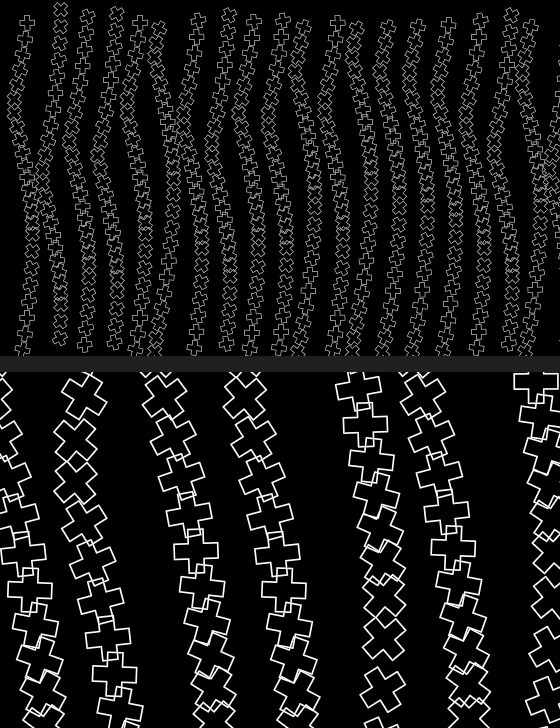
Top, the full canvas; bottom, a detail of the centre.
A Shadertoy shader for this pattern:

```glsl
// Thin outlined plus signs turning as they swing down twenty wavy columns on black.

// Row at which each column reaches its leftmost swing
const float turnRow[20] = float[20](
    5.5, 10.5, 8.0, 9.0, 5.5, 1.8, 6.5, 8.5, 6.0, 6.5,
    3.0, 5.5, 1.8, 3.0, 3.5, 4.5, 6.5, 8.5, 3.5, 10.0);

// Signed distance to a plus: arm.x is its half length, arm.y its half width
float plusDistance(vec2 p, vec2 arm) {
    p = abs(p);
    if (p.y > p.x) p = p.yx;
    vec2 q = p - arm;
    float side = max(q.x, q.y);
    vec2 w = side > 0.0 ? q : vec2(arm.y - p.x, -side);
    return sign(side) * length(max(w, 0.0));
}

// Share of a pixel covered by a thin line at distance d
float lineCoverage(float d, float halfWidth, float pixel) {
    float upper = min(halfWidth, d + 0.5 * pixel);
    float lower = max(-halfWidth, d - 0.5 * pixel);
    return max(upper - lower, 0.0) / pixel;
}

void mainImage(out vec4 fragColor, in vec2 fragCoord) {
    // One unit is the column pitch; y runs down from the top edge
    float pixel = 19.84 / iResolution.x;
    vec2 p = vec2(fragCoord.x, iResolution.y - fragCoord.y) * pixel;

    const float rowPitch = 0.4974;
    const float top = 0.336;
    int nearColumn = int(floor(p.x));
    int nearRow = int(floor((p.y - top) / rowPitch));
    float ink = 0.0;

    // Only the neighbouring columns and rows can reach this point
    for (int column = max(nearColumn - 1, 0); column <= min(nearColumn, 19); column++) {
        for (int row = max(nearRow - 2, 0); row <= min(nearRow + 1, 23); row++) {
            // The swing folds a rotating arm into one quadrant
            float angle = 0.15 * (float(row) - turnRow[column]);
            vec2 swing = 0.7 * abs(vec2(sin(angle), cos(angle)));
            vec2 center = vec2(float(column) + 0.452, top + rowPitch * float(row)) + swing;

            // Each plus turns with its arm
            float turn = angle + 0.7854;
            float c = cos(turn), s = sin(turn);
            vec2 local = mat2(c, -s, s, c) * (p - center);
            float d = abs(plusDistance(local, vec2(0.258, 0.09)));
            ink = max(ink, lineCoverage(d, 0.0098, pixel));
        }
    }
    fragColor = vec4(vec3(ink), 1.0);
}
```
